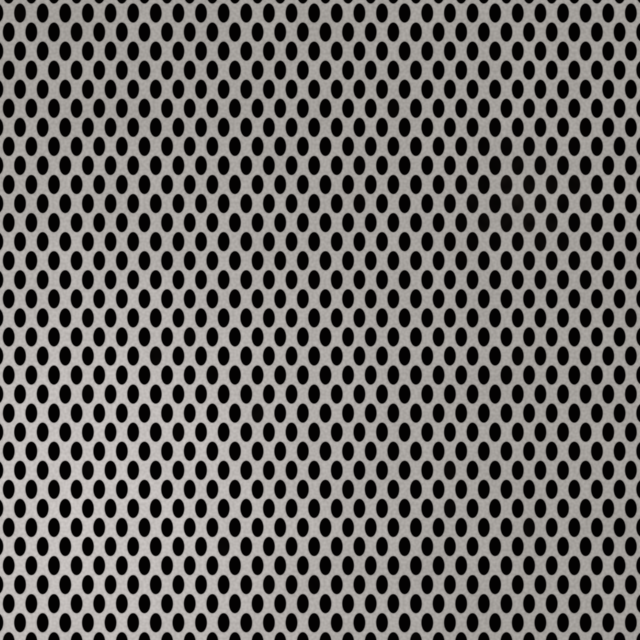
Give the GLSL for this texture, as a Shadertoy shader.

```glsl
// Perforated metal sheet: upright oval holes punched in staggered rows.
// Each hole is an approximate ellipse distance; the metal gets a broad sheen
// and fine gradient-noise grain, and a few holes let a dim brown backing show.

const vec2 PITCH = vec2(0.03535, 0.02977);       // hole step along a row, row step
const vec2 FIRST_HOLE = vec2(0.0313, 0.0270);    // centre of the lowest left hole
const vec2 HOLE_RADII = vec2(0.00900, 0.01470);
const float EDGE_SOFTNESS = 0.0016;              // half width of the punched edge
const float RIM_WIDTH = 0.0034;
const float RIM_SHADE = 0.10;

const vec3 METAL_DIM = vec3(0.645, 0.630, 0.612);
const vec3 METAL_LIGHT = vec3(0.785, 0.765, 0.755);
const vec3 HOLE_DARK = vec3(0.012, 0.008, 0.008);
const vec3 HOLE_BACKING = vec3(0.085, 0.070, 0.060);

const vec2 SHEEN_CENTRE = vec2(0.12, 0.22);
const float SHEEN_SPREAD = 0.17;
const vec2 BACKING_CENTRE = vec2(0.82, 0.68);
const float BACKING_SPREAD = 0.0075;
const float GRAIN_SCALE = 210.0;
const float GRAIN_AMOUNT = 0.055;
const float MOTTLE_SCALE = 14.0;
const float MOTTLE_AMOUNT = 0.025;

float hash(vec2 p) {
    vec3 q = fract(p.xyx * vec3(0.1031, 0.1030, 0.0973));
    q += dot(q, q.yzx + 33.33);
    return fract((q.x + q.y) * q.z);
}

vec2 gradientAt(vec2 cell) {
    float angle = 6.28318 * hash(cell);
    return vec2(cos(angle), sin(angle));
}

float gradientNoise(vec2 p) {
    vec2 i = floor(p), f = fract(p);
    vec2 u = f * f * f * (f * (f * 6.0 - 15.0) + 10.0);
    float a = dot(gradientAt(i), f);
    float b = dot(gradientAt(i + vec2(1, 0)), f - vec2(1, 0));
    float c = dot(gradientAt(i + vec2(0, 1)), f - vec2(0, 1));
    float d = dot(gradientAt(i + vec2(1, 1)), f - vec2(1, 1));
    return mix(mix(a, b, u.x), mix(c, d, u.x), u.y);
}

// First-order signed distance to an ellipse, negative inside
float ellipseDistance(vec2 p, vec2 radii) {
    float k = length(p / radii);
    float slope = length(p / (radii * radii));
    return k * (k - 1.0) / max(slope, 1e-4);
}

// Distance to the nearest hole, whose centre is returned as well
float nearestHole(vec2 p, out vec2 centre) {
    float nearest = 1.0;
    float middleRow = round((p.y - FIRST_HOLE.y) / PITCH.y);
    centre = p;
    for (int k = -1; k <= 1; k++) {
        float row = middleRow + float(k);
        float stagger = 0.5 * mod(row, 2.0);
        float column = round((p.x - FIRST_HOLE.x) / PITCH.x - stagger) + stagger;
        vec2 candidate = FIRST_HOLE + vec2(column, row) * PITCH;
        float d = ellipseDistance(p - candidate, HOLE_RADII);
        if (d < nearest) {
            nearest = d;
            centre = candidate;
        }
    }
    return nearest;
}

vec3 metalColour(vec2 p) {
    vec2 toSheen = p - SHEEN_CENTRE;
    float sheen = exp(-dot(toSheen, toSheen) / SHEEN_SPREAD);
    vec3 metal = mix(METAL_DIM, METAL_LIGHT, sheen);
    metal += GRAIN_AMOUNT * gradientNoise(p * GRAIN_SCALE);
    return metal + MOTTLE_AMOUNT * gradientNoise(p * MOTTLE_SCALE);
}

vec3 holeColour(vec2 p, vec2 centre) {
    vec2 toBacking = centre - BACKING_CENTRE;
    float patchAmount = exp(-dot(toBacking, toBacking) / BACKING_SPREAD);
    float random = hash(floor(centre * 1000.0 + 0.5));
    float stray = 0.4 * smoothstep(0.96, 1.0, random);
    float backing = max(patchAmount * (0.3 + 0.7 * random), stray);
    backing *= 0.8 + 0.6 * gradientNoise(p * 70.0);
    return mix(HOLE_DARK, HOLE_BACKING, clamp(backing, 0.0, 1.0));
}

void mainImage(out vec4 fragColor, in vec2 fragCoord) {
    float canvas = min(iResolution.x, iResolution.y);
    vec2 p = fragCoord / canvas;

    vec2 centre;
    float d = nearestHole(p, centre);

    // Punched edge with a faint shaded rim on the metal
    float soft = max(EDGE_SOFTNESS, 0.75 / canvas);
    float solid = smoothstep(-soft, soft, d);
    float rim = 1.0 - smoothstep(0.0, RIM_WIDTH, d);
    vec3 metal = metalColour(p) * (1.0 - RIM_SHADE * rim);

    fragColor = vec4(mix(holeColour(p, centre), metal, solid), 1.0);
}
```
